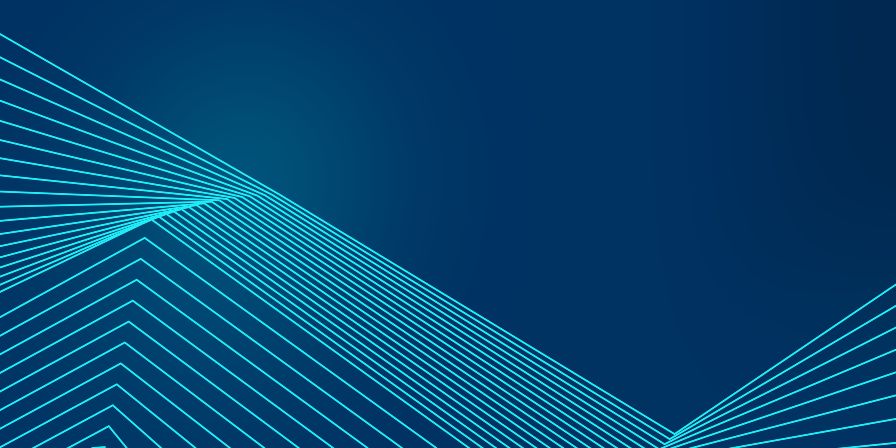
A Shadertoy shader for this background:

```glsl
float segmentDistance(vec2 p, vec2 a, vec2 b) {
    vec2 ab = b - a;
    return length(p - a - ab * clamp(dot(p - a, ab) / dot(ab, ab), 0.0, 1.0));
}

float glow(vec2 p, vec2 center, float falloff) {
    vec2 d = p - center;
    return exp(-falloff * dot(d, d));
}

vec3 backdrop(vec2 p) {
    vec3 color = vec3(0.0, 0.195, 0.385);
    color += vec3(0.0, 0.105, 0.075) * glow(p, vec2(0.56, 0.64), 10.0);
    color += vec3(0.0, 0.055, 0.045) * glow(p, vec2(0.42, 0.32), 8.0);
    // Darker right side with a faint tint at its lower corner
    color -= vec3(0.0, 0.04, 0.07) * smoothstep(1.4, 2.0, p.x) * smoothstep(-0.1, 0.6, p.y);
    color += vec3(0.0, 0.02, 0.02) * glow(p, vec2(2.0, 0.3), 12.0);
    return color;
}

// Fan from the left edge, band down to the right, fan to the right edge
float foldedBand(vec2 p) {
    float d = 1e3;
    for (int i = 0; i < 18; i++) {
        float k = float(i);
        float t = k / 17.0;
        vec2 start = vec2(0.0, 0.924 - 0.0529 * k + 0.00112 * k * k);
        vec2 elbow = vec2(0.625 - 0.0169 * k, 0.565 - 0.0547 * t * t);
        vec2 foot = vec2(1.557 - 0.03 * k, 0.0);
        vec2 turn = mix(elbow, foot, 0.945 + 0.02 * k);
        d = min(d, segmentDistance(p, start, elbow));
        d = min(d, segmentDistance(p, elbow, turn));
        if (i < 8) {
            vec2 end = vec2(2.0, 0.365 - 0.047 * k - 0.0005 * k * k);
            d = min(d, segmentDistance(p, turn, end));
        }
    }
    return d;
}

// Stacked peaks below the fold
float chevrons(vec2 p) {
    float d = 1e3;
    for (int i = 0; i < 11; i++) {
        float k = float(i);
        vec2 peak = vec2(0.323 - 0.0089 * k, 0.469 - 0.0467 * k);
        vec2 left = vec2(0.0, 0.292 - 0.0415 * k);
        vec2 foot = vec2(0.974 - 0.0768 * k, 0.0);
        d = min(d, segmentDistance(p, left, peak));
        d = min(d, segmentDistance(p, peak, foot));
    }
    return d;
}

void mainImage(out vec4 fragColor, in vec2 fragCoord) {
    vec2 p = fragCoord / iResolution.xy * vec2(2.0, 1.0);
    float pixel = 1.0 / iResolution.y;
    float halfWidth = 0.0021;

    float d = min(foldedBand(p), chevrons(p));
    float line = 1.0 - smoothstep(halfWidth - 0.5 * pixel, halfWidth + 0.5 * pixel, d);

    vec3 cyan = vec3(0.12, 0.93, 0.97);
    fragColor = vec4(mix(backdrop(p), cyan, line), 1.0);
}
```
